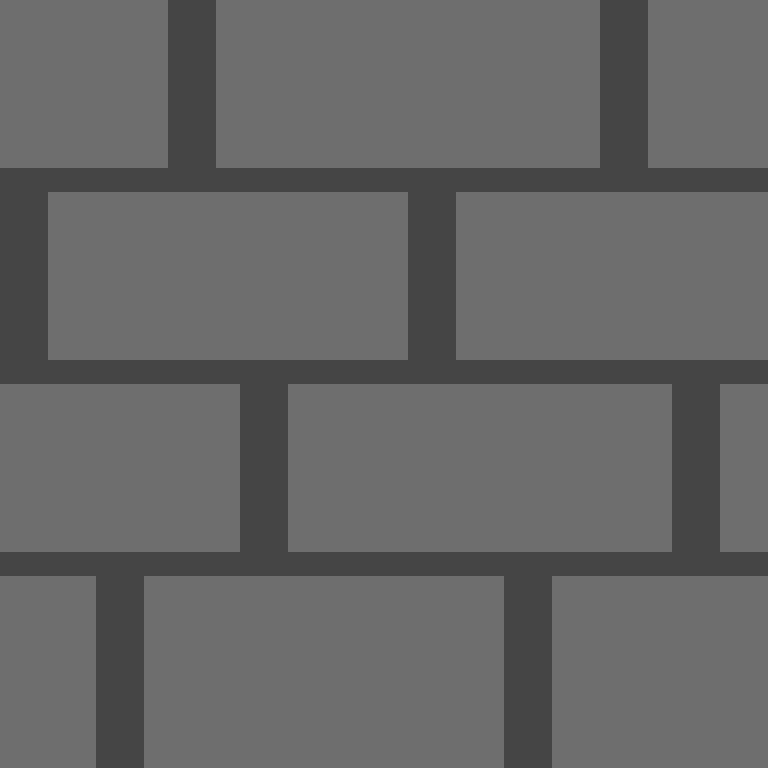
This texture is drawn by a three.js fragment shader. Its source:

```glsl
varying vec2 vUv;

const vec3 BRICK_COLOR = vec3(0.431);
const vec3 MORTAR_COLOR = vec3(0.272);

// Lengths are in grid units, with GRID units across the canvas
const float GRID = 32.0;
const float ROWS = 4.0;
const float ROW_HEIGHT = GRID / ROWS;
const float BED_WIDTH = 1.0;
const float JOINT_WIDTH = 2.0;

// Joint spacing and left edge of the first joint, by row parity
const float EVEN_SPACING = 18.0;
const float ODD_SPACING = 17.0;
const float EVEN_START = 7.0;
const float EVEN_SHIFT = 1.5;
const float ODD_START = 0.0;
const float ODD_SHIFT = 2.0;

// Signed distance to the horizontal mortar beds between rows
float bedDistance(float depth) {
  float bed = floor((depth + 0.5 * BED_WIDTH) / ROW_HEIGHT + 0.5);
  bed = clamp(bed, 1.0, ROWS - 1.0);
  float center = bed * ROW_HEIGHT - 0.5 * BED_WIDTH;
  return abs(depth - center) - 0.5 * BED_WIDTH;
}

// Signed distance to the vertical joints of one row
float jointDistance(float x, float row) {
  float odd = mod(row, 2.0);
  float spacing = mix(EVEN_SPACING, ODD_SPACING, odd);
  float start = mix(EVEN_START + EVEN_SHIFT * row,
                    ODD_START + ODD_SHIFT * (row - 1.0), odd);
  float center = start + 0.5 * JOINT_WIDTH;
  float offset = mod(x - center + 0.5 * spacing, spacing) - 0.5 * spacing;
  return abs(offset) - 0.5 * JOINT_WIDTH;
}

// Edge coverage over one screen sample
float coverage(float distanceToEdge, float sampleWidth) {
  return clamp(0.5 - distanceToEdge / sampleWidth, 0.0, 1.0);
}

void main() {
  // Rows count downward from the top edge
  vec2 p = vec2(vUv.x, 1.0 - vUv.y) * GRID;
  vec2 sampleWidth = max(fwidth(p), vec2(0.0001));

  // Rows change inside the beds, which hide the switch
  float row = min(floor((p.y + 0.5 * BED_WIDTH) / ROW_HEIGHT), ROWS - 1.0);

  float bed = coverage(bedDistance(p.y), sampleWidth.y);
  float joint = coverage(jointDistance(p.x, row), sampleWidth.x);

  gl_FragColor = vec4(mix(BRICK_COLOR, MORTAR_COLOR, max(bed, joint)), 1.0);
}
```
